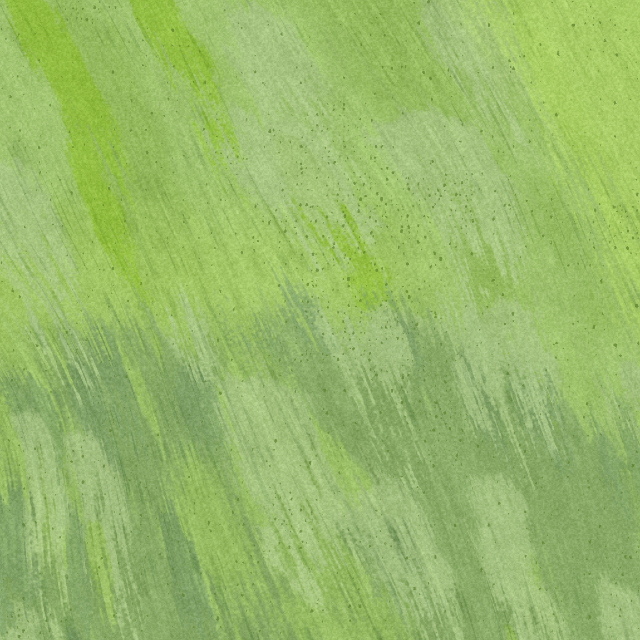
Reproduce this texture procedurally as a WebGL 1 fragment shader.

```glsl
precision highp float;
// Dry-brushed green paint: slanting strokes, lime above and sage below, with grain and flecks.
uniform vec2 u_resolution;

const vec3 PALE = vec3(0.66, 0.77, 0.52);
const vec3 SPRING = vec3(0.63, 0.765, 0.44);
const vec3 LIME = vec3(0.66, 0.80, 0.39);
const vec3 LEAF = vec3(0.57, 0.715, 0.35);
const vec3 VIVID = vec3(0.56, 0.74, 0.21);
const vec3 SAGE = vec3(0.535, 0.665, 0.40);
const vec3 SLATE = vec3(0.48, 0.61, 0.40);
const vec3 FLECK = vec3(0.36, 0.50, 0.17);

float hash(vec2 p) {
  vec3 q = fract(vec3(p.xyx) * 0.1031);
  q += dot(q, q.yzx + 33.33);
  return fract((q.x + q.y) * q.z);
}

float noise(vec2 p) {
  vec2 i = floor(p);
  vec2 f = fract(p);
  f = f * f * (3.0 - 2.0 * f);
  float low = mix(hash(i), hash(i + vec2(1.0, 0.0)), f.x);
  float high = mix(hash(i + vec2(0.0, 1.0)), hash(i + vec2(1.0)), f.x);
  return mix(low, high, f.y);
}

float fbm(vec2 p) {
  float sum = 0.0;
  float amp = 0.53;
  for (int i = 0; i < 4; i++) {
    sum += amp * noise(p);
    p = p * 2.03 + 17.3;
    amp *= 0.5;
  }
  return sum;
}

// Straightens the curved brush direction: x runs across strokes, y along them.
vec2 strokeSpace(vec2 p) {
  float drift = 0.09 * (noise(p * 3.0 + 4.0) - 0.5);
  return vec2(p.x + 0.3 * p.y + 0.12 * p.y * p.y + drift, p.y);
}

// Hair marks: fine across the stroke, longer along it, broken by the paper tooth.
float bristles(vec2 s, vec2 p) {
  float fine = noise(vec2(s.x * 270.0, s.y * 24.0));
  float medium = noise(vec2(s.x * 125.0 + 9.0, s.y * 13.0));
  float broad = noise(vec2(s.x * 48.0 + 31.0, s.y * 7.0));
  float tooth = noise(p * 230.0 + 7.0);
  return 0.36 * fine + 0.28 * medium + 0.18 * broad + 0.18 * tooth;
}

// Coverage of scattered round-headed strokes that run dry toward their lower end.
float dabs(vec2 s, vec2 cell, float seed, float density, float hair) {
  vec2 g = s / cell;
  g += 0.5 * (vec2(fbm(s * 9.0 + seed), fbm(s * 8.0 - seed)) - 0.5);
  vec2 home = floor(g);
  float cover = 0.0;
  for (int j = -1; j <= 1; j++) {
    for (int i = -1; i <= 1; i++) {
      vec2 id = home + vec2(float(i), float(j));
      vec2 key = id + seed;
      vec2 jitter = vec2(hash(key), hash(key + 41.7));
      vec2 d = g - id - 0.2 - 0.6 * jitter;
      float halfWidth = mix(0.25, 0.58, hash(key + 83.1));
      float cap = max(abs(d.y) - 0.35, 0.0) / 0.25;
      float dist = length(vec2(d.x / halfWidth, cap));
      float body = 1.0 - smoothstep(0.72, 0.98, dist + 1.1 * (hair - 0.5));
      float dry = mix(0.2, 0.58, smoothstep(0.45, -0.5, d.y));
      float contact = smoothstep(dry - 0.09, dry + 0.09, hair);
      float present = step(hash(key + 127.9), density);
      cover = max(cover, present * body * contact);
    }
  }
  return cover;
}

// Small irregular flecks, at most one per grid cell.
float flecks(vec2 p, float count, float density, float pixel) {
  vec2 id = floor(p * count);
  vec2 jitter = vec2(hash(id + 5.1), hash(id + 61.3));
  vec2 d = (fract(p * count) - 0.25 - 0.5 * jitter) / count;
  float radius = mix(0.0006, 0.0022, pow(hash(id + 97.0), 4.0));
  float dist = length(d * vec2(1.0, 0.75)) + 0.0022 * (noise(p * 470.0) - 0.5);
  return step(hash(id + 19.0), density) * (1.0 - smoothstep(radius - pixel, radius + pixel, dist));
}

vec3 upperPaint(vec2 p, vec2 s, float hair) {
  float patches = fbm(s * vec2(6.0, 3.5) + 2.0) + 0.4 * (hair - 0.5);
  vec3 c = mix(SPRING, LEAF, 0.85 * smoothstep(0.45, 0.64, patches));
  float band = smoothstep(0.2, 0.0, abs(p.y - 0.56)) * (1.0 - smoothstep(0.5, 0.8, p.x));
  c = mix(c, LIME, 0.6 * band);
  c = mix(c, VIVID, 0.75 * dabs(s, vec2(0.1, 0.34), 13.0, 0.32, hair));
  c = mix(c, PALE, 0.8 * dabs(s, vec2(0.17, 0.25), 29.0, 0.55, hair));
  float corner = smoothstep(1.13, 1.22, s.x + 0.2 * (hair - 0.5));
  return mix(c, LIME, 0.9 * corner);
}

vec3 lowerPaint(vec2 s, float hair) {
  float patches = fbm(s * vec2(7.0, 2.5) + 23.0) + 0.5 * (hair - 0.5);
  vec3 c = mix(SAGE, mix(LEAF, SPRING, 0.35), smoothstep(0.45, 0.66, patches));
  c = mix(c, SLATE, 0.65 * dabs(s, vec2(0.1, 0.22), 53.0, 0.38, hair));
  c = mix(c, PALE, 0.8 * dabs(s, vec2(0.15, 0.33), 71.0, 0.6, hair));
  return mix(c, VIVID, 0.35 * dabs(s, vec2(0.045, 0.2), 89.0, 0.1, hair));
}

void main() {
  vec2 p = gl_FragCoord.xy / u_resolution.y;
  vec2 s = strokeSpace(p);
  float hair = bristles(s, p);

  // Ragged meeting of the two paint fields
  float horizon = 0.47 - 0.14 * smoothstep(0.72, 1.0, p.x);
  horizon += 0.2 * (fbm(s * vec2(9.0, 2.0)) - 0.5) + 0.3 * (hair - 0.5);
  float lower = 1.0 - smoothstep(-0.04, 0.04, p.y - horizon);
  vec3 color = mix(upperPaint(p, s, hair), lowerPaint(s, hair), lower);

  // Hair relief, broken scratches and paper grain
  float pressure = mix(0.06, 0.19, noise(s * vec2(8.0, 5.0) + 50.0));
  color += pressure * (hair - 0.5);
  float scratch = smoothstep(0.7, 0.88, noise(vec2(s.x * 240.0 + 70.0, s.y * 17.0)));
  float worn = smoothstep(0.42, 0.62, fbm(s * vec2(9.0, 6.0) + 80.0));
  color -= vec3(0.06, 0.055, 0.045) * scratch * worn;
  color += 0.04 * (fbm(p * 40.0) - 0.5);
  float grain = 0.6 * noise(p * 510.0) + 0.4 * noise(p * 300.0 + 11.0) - 0.5;
  color += vec3(0.125, 0.115, 0.14) * grain;

  // Flecks, thicker in a few crusted areas
  float pixel = 0.6 / u_resolution.y;
  float crust = smoothstep(0.6, 0.72, fbm(p * 6.0 + 8.0));
  float dark = max(flecks(p, 42.0, 0.22, pixel), flecks(p + 3.0, 120.0, 0.05 + 0.35 * crust, pixel));
  color = mix(color, FLECK, 0.7 * dark);
  gl_FragColor = vec4(clamp(color, 0.0, 1.0), 1.0);
}
```
